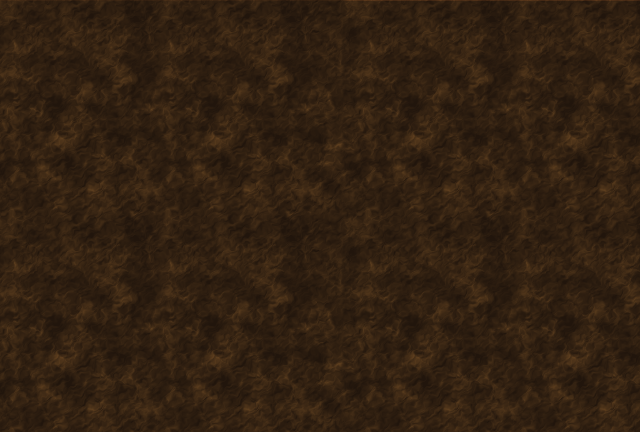
This texture is drawn by a Shadertoy shader. Its source:

```glsl
const vec3 DARK_HIDE = vec3(0.120, 0.077, 0.045);
const vec3 WORN_HIDE = vec3(0.360, 0.240, 0.117);
const vec3 EDGE_TINT = vec3(0.100, 0.050, 0.020);

// Lengths are in tile heights
const float TILES_DOWN = 1.97;
const float TILE_WIDTH = 1.624;
const float TILE_START = -0.046;
const float COPY_SHIFT = 0.711;   // the tile holds a second, shifted copy
const float COPY_SEAM = 0.78;
const float SEAM_BLUR = 0.03;

const float BASE_TONE = 0.24;
const float MOTTLE_GAIN = 0.23;
const float VEIN_GAIN = 0.34;
const float CREASE_GAIN = 0.30;
const float GRAIN_GAIN = 0.27;
const float CREASE_SLOPE = 0.55;
const float TAU = 6.2831853;

float hash(vec2 p) {
    vec3 h = fract(p.xyx * vec3(0.1031, 0.1030, 0.0973));
    h += dot(h, h.yzx + 33.33);
    return fract((h.x + h.y) * h.z);
}

// Slope of one lattice corner, wrapped vertically
float corner(vec2 cell, vec2 offset, float rows) {
    float angle = TAU * hash(vec2(cell.x, mod(cell.y, rows)) + 7.0);
    return dot(vec2(cos(angle), sin(angle)), offset);
}

// Gradient noise repeating every "rows" cells in y
float noise(vec2 p, float rows) {
    vec2 i = floor(p), f = p - i;
    vec2 s = f * f * f * (f * (f * 6.0 - 15.0) + 10.0);
    vec2 e = vec2(1.0, 0.0);
    float low = mix(corner(i, f, rows), corner(i + e.xy, f - e.xy, rows), s.x);
    float high = mix(corner(i + e.yx, f - e.yx, rows), corner(i + e.xx, f - e.xx, rows), s.x);
    return mix(low, high, s.y);
}

float fbm(vec2 p, float rows, int octaves) {
    float sum = 0.0, gain = 1.0;
    for (int i = 0; i < octaves; i++) {
        sum += gain * noise(p * rows, rows);
        p.x += 3.7;
        rows *= 2.0;
        gain *= 0.6;
    }
    return sum;
}

float ridge(float n, float sharpness) {
    return pow(1.0 - min(1.0, abs(n) * 2.0), sharpness);
}

// Soft oval that wraps vertically
float patchMask(vec2 p, vec2 center, vec2 radius) {
    vec2 d = p - center;
    d.y = fract(d.y + 0.5) - 0.5;
    d /= radius;
    return exp(-dot(d, d));
}

// Tone of the hide, 0 = dark, 1 = worn
float hide(vec2 p) {
    vec2 warp = vec2(fbm(p, 14.0, 3), fbm(p + vec2(17.3, 0.0), 14.0, 3));
    vec2 q = p + 0.022 * warp;
    float mottle = fbm(q + vec2(5.1, 0.0), 7.0, 4);

    // Broad zones of wear
    float worn = patchMask(p, vec2(0.42, 0.06), vec2(0.17, 0.25));
    float dull = patchMask(p, vec2(0.68, 0.94), vec2(0.12, 0.22));
    float veined = 0.75 + 0.25 * cos(TAU * (p.y - 0.40));

    // Pale veins around dark cells
    float vein = ridge(noise(q * 9.0, 9.0), 4.0);
    vein += 0.7 * ridge(noise(q * 19.0 + vec2(41.0, 0.0), 19.0), 5.0);
    vein *= veined * smoothstep(-0.4, 0.4, mottle);

    // Slanted creases
    vec2 slant = vec2(q.x, q.y - CREASE_SLOPE * q.x);
    float crease = noise(slant * vec2(10.0, 32.0), 32.0);
    crease += 0.9 * noise(slant * vec2(22.0, 64.0), 64.0);

    // Fine pores, drawn out along the creases
    float grain = fbm(vec2(0.75, 1.0) * slant, 50.0, 2);

    float tone = BASE_TONE + MOTTLE_GAIN * mottle + VEIN_GAIN * vein;
    tone += CREASE_GAIN * crease * (0.4 + 0.6 * worn);
    tone += GRAIN_GAIN * grain * (0.6 + 0.7 * smoothstep(-0.3, 0.4, mottle));
    return tone + 0.10 * worn - 0.06 * dull;
}

void mainImage(out vec4 fragColor, in vec2 fragCoord) {
    vec2 uv = fragCoord / iResolution.xy;
    vec2 p = fragCoord / iResolution.y * TILES_DOWN;
    float x = mod(p.x - TILE_START, TILE_WIDTH);

    // Tile layout: two copies, then a blend back into the next tile
    float tone = hide(vec2(x, p.y));
    float second = smoothstep(-SEAM_BLUR, SEAM_BLUR, x - COPY_SEAM);
    float next = smoothstep(TILE_WIDTH - SEAM_BLUR, TILE_WIDTH, x);
    tone = mix(tone, hide(vec2(x - COPY_SHIFT, p.y)), second);
    tone = mix(tone, hide(vec2(x - TILE_WIDTH, p.y)), next);

    // Pale rubbed strip beside the tile joint
    float strip = (x - TILE_WIDTH + 0.05) / 0.045;
    tone += 0.04 * exp(-strip * strip);

    vec3 color = mix(DARK_HIDE, WORN_HIDE, clamp(tone, 0.04, 1.0));

    // Thin bright top edge
    float edge = smoothstep(0.9965, 0.999, uv.y);
    color += EDGE_TINT * edge * mix(0.4, 1.0, smoothstep(0.535, 0.545, uv.x));

    fragColor = vec4(color, 1.0);
}
```
